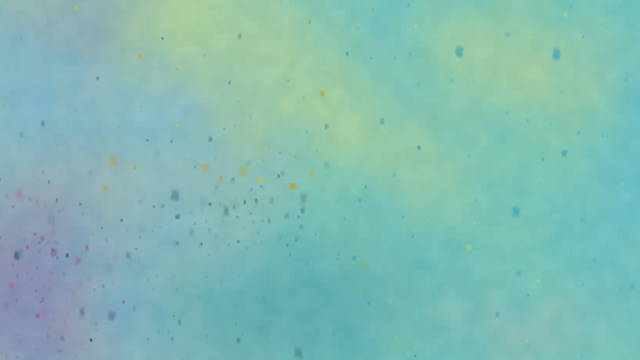
A WebGL 1 fragment shader for this background:

```glsl
precision highp float;
uniform vec2 u_resolution;

#define CLOUD_SCALE 2.6
#define CLOUD_WARP 0.2
#define MOTTLE 0.07
#define TILES 58.0
#define SPECK_OPACITY 0.85
#define TEAL vec3(0.45, 0.76, 0.725)
#define DEEP_TEAL vec3(0.36, 0.66, 0.68)
#define CYAN vec3(0.41, 0.74, 0.78)
#define SKY vec3(0.51, 0.73, 0.79)
#define LIME vec3(0.65, 0.80, 0.62)
#define LILAC vec3(0.54, 0.56, 0.69)
#define MIST vec3(0.57, 0.725, 0.71)

vec3 hash3(vec2 p) {
  vec3 q = fract(p.xyx * vec3(0.1031, 0.1030, 0.0973));
  q += dot(q, q.yxz + 33.33);
  return fract((q.xxy + q.yzz) * q.zyx);
}

float cornerSlope(vec2 cell, vec2 offset) {
  return dot(hash3(cell + 50.0).xy * 2.0 - 1.0, offset);
}

float gradientNoise(vec2 p) {
  vec2 i = floor(p), f = fract(p);
  vec2 u = f * f * f * (f * (f * 6.0 - 15.0) + 10.0);
  vec2 e = vec2(1.0, 0.0);
  float low = mix(cornerSlope(i, f), cornerSlope(i + e, f - e), u.x);
  float high = mix(cornerSlope(i + e.yx, f - e.yx), cornerSlope(i + 1.0, f - 1.0), u.x);
  return mix(low, high, u.y);
}

float fbm(vec2 p) {
  float sum = 0.0, amplitude = 0.6;
  for (int i = 0; i < 4; i++) {
    sum += amplitude * gradientNoise(p);
    p = mat2(1.6, 1.2, -1.2, 1.6) * p + 17.3;
    amplitude *= 0.5;
  }
  return sum;
}

mat2 rotation(float angle) {
  float c = cos(angle), s = sin(angle);
  return mat2(c, -s, s, c);
}

// Flattens the plane into small square tiles with softened borders
vec2 tiled(vec2 p) {
  vec2 q = p * TILES;
  return (floor(q) + smoothstep(0.25, 0.75, fract(q))) / TILES;
}

// Soft elliptical patch of pigment, 1 at its centre
float patchAt(vec2 p, vec2 centre, vec2 size, float angle) {
  vec2 q = rotation(angle) * (p - centre) / size;
  return exp(-dot(q, q));
}

// Broad washes of colour with cloudy borders
vec3 washes(vec2 p) {
  vec2 w = p + CLOUD_WARP * vec2(fbm(p * CLOUD_SCALE + 3.0), fbm(p * CLOUD_SCALE + 41.0));
  vec3 color = mix(MIST, TEAL, smoothstep(0.45, 1.0, w.x));
  color = mix(color, SKY, 0.9 * patchAt(w, vec2(0.06, 0.73), vec2(0.24, 0.22), 0.0));
  color = mix(color, SKY, 0.8 * patchAt(w, vec2(0.42, 0.7), vec2(0.14, 0.16), 0.0));
  color = mix(color, SKY, 0.7 * patchAt(w, vec2(0.4, 0.15), vec2(0.3, 0.3), 0.0));
  color = mix(color, DEEP_TEAL, 0.85 * patchAt(w, vec2(0.84, 0.13), vec2(0.4, 0.2), 0.1));
  color = mix(color, CYAN, 0.9 * patchAt(w, vec2(1.8, 0.62), vec2(0.17, 0.5), 0.0));
  color = mix(color, CYAN, 0.7 * patchAt(w, vec2(1.08, 1.0), vec2(0.15, 0.22), 0.0));
  color = mix(color, MIST, 0.6 * patchAt(w, vec2(1.48, 0.08), vec2(0.25, 0.12), 0.0));
  color = mix(color, LIME, patchAt(w, vec2(0.58, 0.97), vec2(0.34, 0.17), -0.2));
  color = mix(color, LIME, 0.85 * patchAt(w, vec2(0.9, 0.68), vec2(0.38, 0.17), -0.6));
  color = mix(color, LIME, 0.8 * patchAt(w, vec2(1.45, 0.8), vec2(0.28, 0.18), -0.2));
  color = mix(color, LILAC, patchAt(w, vec2(0.0, 0.2), vec2(0.3, 0.3), -0.4));
  color = mix(color, LILAC, 0.35 * patchAt(w, vec2(0.22, 0.93), vec2(0.18, 0.14), 0.3));
  // Cloud tint, then fine tiled mottling
  vec2 t = tiled(p);
  color += MOTTLE * fbm(p * 5.0 + 11.0) * vec3(1.2, 0.4, -0.5);
  return color + MOTTLE * fbm(t * 17.0) * vec3(0.9, 0.65, 0.6);
}

// Pigment hue of a speck, drawn from the area it falls in
vec3 speckColor(vec2 c, float pick) {
  vec3 gray = vec3(0.31, 0.50, 0.54);
  vec3 plum = mix(vec3(0.64, 0.36, 0.56), vec3(0.33, 0.27, 0.43), step(0.65, pick));
  vec3 gold = mix(vec3(0.74, 0.76, 0.30), vec3(0.76, 0.62, 0.14), step(0.75, pick));
  vec3 bright = mix(vec3(0.20, 0.62, 0.72), vec3(0.76, 0.86, 0.48), step(0.6, pick));
  vec3 color = mix(gray, bright, smoothstep(0.85, 1.15, c.x));
  color = mix(color, gold, step(0.45, c.y) * step(c.x, 1.15) * step(0.4, pick));
  return mix(color, plum, step(length(c - vec2(0.0, 0.2)), 0.36) * step(0.15, pick));
}

// Scattered squarish grains and smudges, dense in the lower left and near the centre
vec3 addSpecks(vec3 color, vec2 p) {
  for (int i = 0; i < 4; i++) {
    float layer = float(i);
    float cellSize = 0.03 * pow(1.42, layer);
    mat2 turn = rotation(0.4 + layer * 0.9);
    vec2 q = turn * p / cellSize;
    vec2 cell = floor(q);
    vec3 place = hash3(cell + 90.0 + layer * 37.0);
    vec3 look = hash3(cell + 170.0 + layer * 53.0);
    vec2 local = 0.35 + 0.3 * place.xy;
    vec2 centre = ((cell + local) * cellSize) * turn;
    float density = 0.05
      + 0.36 * patchAt(centre, vec2(0.1, 0.23), vec2(0.26, 0.26), 0.0)
      + 0.36 * patchAt(centre, vec2(0.66, 0.43), vec2(0.2, 0.18), 0.5);
    vec2 d = (q - local - cell) * turn;
    d += 0.09 * vec2(gradientNoise(p * 70.0), gradientNoise(p * 70.0 + 31.0));
    d *= vec2(1.0 + 0.6 * look.y, 1.0);
    d *= d;
    float radius = mix(0.11, 0.2, look.y);
    float cover = 1.0 - smoothstep(radius * 0.3, radius * 1.5, sqrt(length(d)));
    float strength = SPECK_OPACITY * mix(0.18, 1.0, look.z * look.z * look.z);
    color = mix(color, speckColor(centre, look.x), cover * strength * step(place.z, density));
  }
  return color;
}

void main() {
  vec2 p = gl_FragCoord.xy / u_resolution.y;
  gl_FragColor = vec4(clamp(addSpecks(washes(p), p), 0.0, 1.0), 1.0);
}
```
